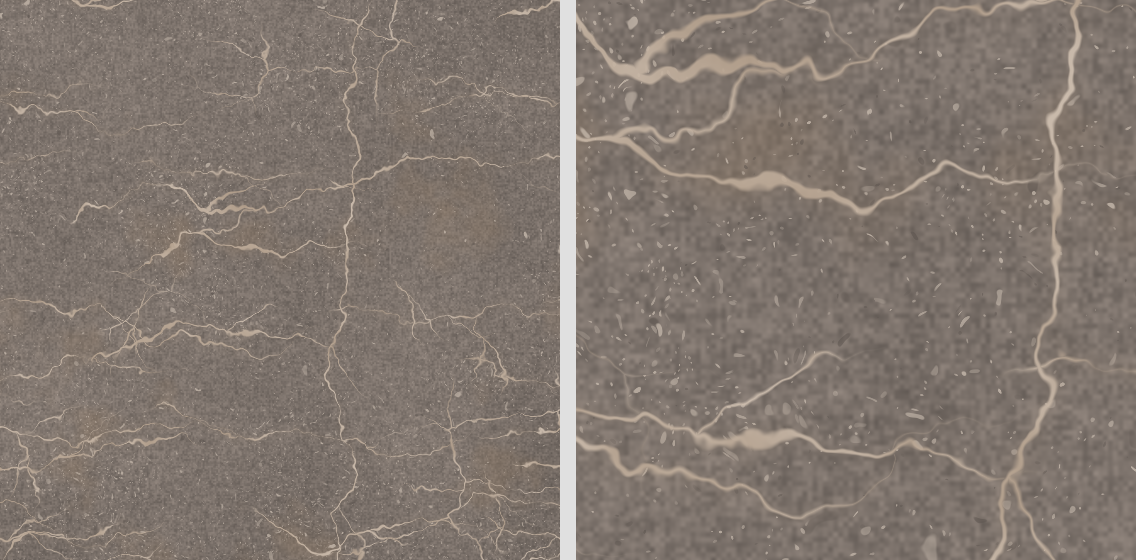
Left, the full canvas; right, a detail of the centre.
Give the GLSL for this texture, as a WebGL 2 fragment shader.

```glsl
#version 300 es
precision highp float;
// Weathered grey-brown stone with pale branching cracks, mineral flecks and fine grain.
uniform vec2 u_resolution;
out vec4 fragColor;

float hash(vec2 p) {
    vec3 q = fract(p.xyx * vec3(0.1031, 0.1030, 0.0973));
    q += dot(q, q.yzx + 33.33);
    return fract((q.x + q.y) * q.z);
}

vec2 hash2(vec2 p) {
    return vec2(hash(p), hash(p + 71.7));
}

float noise(vec2 p) {
    vec2 i = floor(p), f = fract(p);
    f = f * f * (3.0 - 2.0 * f);
    return mix(mix(hash(i), hash(i + vec2(1, 0)), f.x),
               mix(hash(i + vec2(0, 1)), hash(i + 1.0), f.x), f.y);
}

float fbm(vec2 p) {
    float sum = 0.0, amp = 0.53;
    for (int i = 0; i < 4; i++) {
        sum += amp * noise(p);
        p = p * 2.07 + 17.3;
        amp *= 0.5;
    }
    return sum;
}

// Soft-edged line; hairlines fade instead of vanishing abruptly
float stroke(float d, float width) {
    float soft = max(0.0014, 0.8 / u_resolution.y);
    return (1.0 - smoothstep(width - soft, width + soft, d)) * clamp(width / 0.0008, 0.0, 1.0);
}

// Tapered crack along +x with one side branch; x = core, y = halo
vec2 crack(vec2 p, float len, float width, float seed) {
    float t = p.x;
    if (t < 0.0 || t > len) return vec2(0);
    float bend = (noise(vec2(t * 6.0, seed)) - 0.5) * 0.09
               + (noise(vec2(t * 19.0, seed + 5.0)) - 0.5) * 0.03;
    float d = p.y - bend;
    float taper = smoothstep(0.0, 0.06, t) * (1.0 - smoothstep(len * 0.6, len, t));
    float w = width * taper * (0.2 + 1.5 * noise(vec2(t * 28.0, seed + 9.0)));
    float fork = len * (0.25 + 0.4 * hash(vec2(seed, 3.0)));
    float side = hash(vec2(seed, 8.0)) < 0.5 ? -0.75 : 0.75;
    float reach = max(t - fork, 0.0);
    float branch = abs(d - side * reach * (1.0 - 2.0 * reach)) * 0.8;
    float branchWidth = w * 0.7 * step(fork, t) * (1.0 - smoothstep(0.04, 0.13, reach));
    float core = max(stroke(abs(d), w), stroke(branch, branchWidth));
    return vec2(core, exp(-abs(d) / 0.006) * taper);
}

// Distance to the nearest Voronoi cell border
float cellBorder(vec2 p) {
    vec2 i = floor(p), f = fract(p), nearest = vec2(8);
    for (int k = 0; k < 9; k++) {
        vec2 g = vec2(k % 3 - 1, k / 3 - 1);
        vec2 r = g + hash2(i + g) - f;
        if (dot(r, r) < dot(nearest, nearest)) nearest = r;
    }
    float border = 8.0;
    for (int k = 0; k < 25; k++) {
        vec2 g = vec2(k % 5 - 2, k / 5 - 2);
        vec2 r = g + hash2(i + g) - f, gap = r - nearest;
        if (dot(gap, gap) > 1e-5) border = min(border, dot(0.5 * (r + nearest), normalize(gap)));
    }
    return border;
}

// Scattered flecks: x = pale, y = dark
vec2 flecks(vec2 p, float scale, float density) {
    vec2 cell = floor(p * scale), id = cell + scale;
    vec2 centre = 0.3 + 0.4 * hash2(id);
    float radius = mix(0.13, 0.3, pow(hash(id + 31.0), 2.0));
    float soft = max(0.06, scale * 0.6 / u_resolution.y);
    float spot = 1.0 - smoothstep(radius - soft, radius + soft, length(fract(p * scale) - centre));
    float pick = hash(id + 57.0);
    return spot * vec2(step(pick, density), step(0.98, pick)) * (0.3 + 0.7 * hash(id + 13.0));
}

void main() {
    vec2 uv = gl_FragCoord.xy / u_resolution.y;

    // Ragged coordinates shared by cracks and flecks
    vec2 ragged = uv + (vec2(fbm(uv * 22.0), fbm(uv * 22.0 + 40.0)) - 0.5) * 0.035
                + (vec2(noise(uv * 85.0), noise(uv * 85.0 + 30.0)) - 0.5) * 0.007;

    // Stone body: mottling, crossed fibres and grain
    float tone = 1.0 + (fbm(uv * 4.0) - 0.5) * 0.2 + (noise(uv * 330.0) - 0.5) * 0.21
               + (noise(uv * vec2(320.0, 60.0)) - 0.5) * 0.08
               + (noise(uv * vec2(60.0, 320.0)) - 0.5) * 0.06
               + (noise(uv * 130.0 + 9.0) - 0.5) * 0.09;
    vec3 colour = vec3(0.486, 0.447, 0.420) * tone;
    float stain = smoothstep(0.6, 0.85, fbm(uv * 7.0 + 60.0));
    colour = mix(colour, vec3(0.57, 0.48, 0.39), stain * 0.35);

    // Long cracks, mostly level and denser toward the bottom, around one upright trunk
    vec2 cracks = crack(vec2(1.02 - ragged.y, ragged.x - 0.63), 1.3, 0.0015, 4.0);
    for (int i = 0; i < 18; i++) {
        float n = float(i);
        vec2 r = hash2(vec2(n, 11.0)), s = hash2(vec2(n, 29.0));
        vec2 p = vec2(fract(ragged.x - r.x), ragged.y - pow((n + r.y) / 18.0, 1.3));
        p.y -= (s.x - 0.5) * 0.2 * p.x;
        cracks = max(cracks, crack(p, 0.3 + 0.45 * s.y, mix(0.0008, 0.0021, s.x), n + 20.0));
        if (i < 5) {
            vec2 v = vec2(s.y - ragged.y, ragged.x - s.x);
            cracks = max(cracks, crack(v, 0.1 + 0.12 * r.x, 0.0011, n + 50.0));
        }
    }

    // Patchy network of closed cells, strongest at lower right
    float patchy = noise(uv * 4.5 + 3.0) + 0.4 * (uv.x - uv.y);
    float network = smoothstep(0.52, 0.75, patchy) * (0.3 + noise(uv * 25.0));
    cracks.x = max(cracks.x, stroke(cellBorder(ragged * vec2(6.0, 8.5)) / 7.5, 0.0014 * network));

    // Flecks gather in loose clusters
    float cluster = smoothstep(0.35, 0.75, fbm(uv * 6.0 + 25.0));
    vec2 dust = max(flecks(ragged, 210.0, 0.05 + 0.22 * cluster), flecks(ragged, 115.0, 0.015 + 0.11 * cluster));
    dust = max(dust, flecks(ragged, 60.0, 0.04 * cluster));

    colour = mix(colour, vec3(0.34, 0.31, 0.29), dust.y * 0.5);
    colour = mix(colour, vec3(0.78, 0.73, 0.68), dust.x * 0.8);
    colour = mix(colour, vec3(0.60, 0.53, 0.46), cracks.y * 0.2);
    vec3 mineral = mix(vec3(0.71, 0.63, 0.55), vec3(0.83, 0.77, 0.71), noise(uv * 30.0 + 80.0));
    colour = mix(colour, mineral, cracks.x * 0.88);
    fragColor = vec4(colour, 1.0);
}
```
